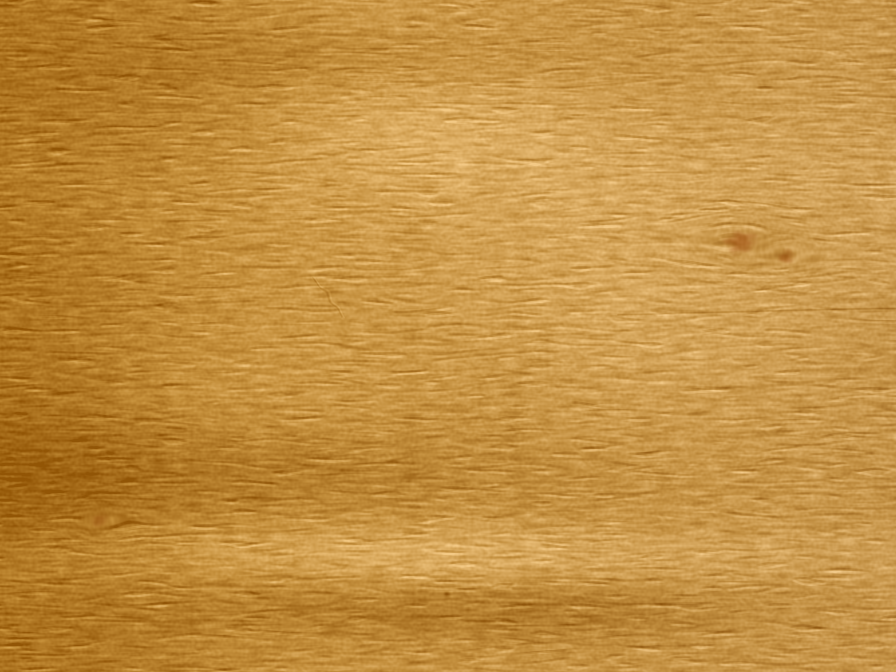
Write a WebGL 1 fragment shader that draws this texture.

```glsl
precision highp float;
uniform vec2 u_resolution;

// Wood tones, dark to light
const vec3 SHADE = vec3(0.61, 0.385, 0.085);
const vec3 HONEY = vec3(0.765, 0.56, 0.24);
const vec3 CREAM = vec3(0.91, 0.735, 0.455);
const vec3 KNOT_BROWN = vec3(0.64, 0.36, 0.10);
const vec3 SIDE_TINT = vec3(-0.008, 0.0, 0.02);

// Grain: frequencies along and across the fibres, and strengths
const vec2 FIBRE_FREQ = vec2(17.0, 150.0);
const vec2 THREAD_FREQ = vec2(40.0, 190.0);
const vec2 LINE_FREQ = vec2(8.0, 78.0);
const vec2 PORE_FREQ = vec2(18.0, 115.0);
const vec2 SPECK_FREQ = vec2(170.0, 190.0);
const float FIBRE_GAIN = 0.25;
const float THREAD_GAIN = 0.34;
const float SPECK_GAIN = 0.20;
const float CLOUD_GAIN = 0.10;
const float LINE_DARK = 0.24;
const float LINE_GLINT = 0.16;
const float PORE_DARK = 0.26;
const float PORE_GLINT = 0.26;
const float RELIEF = 0.0036;
const float WAVINESS = 0.004;
const float LIGHT_CONTRAST = 1.35;
const float LIGHT_LEVEL = 0.47;

// Knots: centre and radius, in units of the canvas height
const vec3 BIG_KNOT = vec3(1.102, 0.640, 0.022);
const vec3 SIDE_KNOT = vec3(1.170, 0.618, 0.012);
const vec3 LEFT_KNOT = vec3(0.149, 0.226, 0.013);

vec2 hashGradient(vec2 cell) {
  vec3 h = fract(cell.xyx * vec3(0.1031, 0.1030, 0.0973));
  h += dot(h, h.yzx + 33.33);
  return 2.0 * fract((h.xx + h.yz) * h.zy) - 1.0;
}

float gradientNoise(vec2 p) {
  vec2 i = floor(p), f = fract(p);
  vec2 s = f * f * f * (f * (f * 6.0 - 15.0) + 10.0);
  float a = dot(hashGradient(i), f);
  float b = dot(hashGradient(i + vec2(1.0, 0.0)), f - vec2(1.0, 0.0));
  float c = dot(hashGradient(i + vec2(0.0, 1.0)), f - vec2(0.0, 1.0));
  float d = dot(hashGradient(i + 1.0), f - 1.0);
  return mix(mix(a, b, s.x), mix(c, d, s.x), s.y);
}

float blob(vec2 p, vec2 centre, vec2 size) {
  vec2 d = (p - centre) / size;
  return exp(-dot(d, d));
}

float stroke(vec2 p, vec2 a, vec2 b, float width) {
  vec2 ab = b - a;
  float along = clamp(dot(p - a, ab) / dot(ab, ab), 0.0, 1.0);
  float soft = 1.0 / u_resolution.y;
  return 1.0 - smoothstep(width - soft, width + soft, length(p - a - ab * along));
}

// Fibres spread apart around a knot
float knotBend(vec2 p, vec3 knot) {
  return -0.55 * (p.y - knot.y) * blob(p, knot.xy, knot.z * vec2(3.6, 2.2));
}

float knotMask(vec2 p, vec3 knot) {
  vec2 d = (p - knot.xy) / knot.z * vec2(0.9, 1.15);
  float ragged = 0.5 * gradientNoise(p * vec2(60.0, 110.0));
  return 1.0 - smoothstep(0.2, 1.2, length(d) + ragged);
}

// Broad uneven light over the sheet
float lighting(vec2 p) {
  float t = 0.31 + 0.26 * smoothstep(-0.05, 0.62, p.x);
  t += 0.13 * blob(p, vec2(0.70, 0.80), vec2(0.28, 0.14));
  t += 0.11 * blob(p, vec2(1.05, 0.62), vec2(0.45, 0.30));
  t += 0.07 * blob(p, vec2(0.40, 0.58), vec2(0.30, 0.22));
  t += 0.20 * blob(p, vec2(0.65, 0.175), vec2(0.60, 0.045));
  t -= 0.20 * blob(p, vec2(0.72, 0.090), vec2(0.42, 0.045));
  t -= 0.12 * blob(p, vec2(0.45, 0.300), vec2(0.55, 0.070));
  t -= 0.13 * blob(p, vec2(0.50, 0.910), vec2(0.35, 0.050));
  t -= 0.09 * blob(p, vec2(0.00, 0.330), vec2(0.22, 0.120));
  t -= 0.04 * blob(p, vec2(0.773, 0.45), vec2(0.012, 0.45));
  t -= 0.04 * blob(p, vec2(0.61, 0.25), vec2(0.010, 0.25));
  t += CLOUD_GAIN * gradientNoise(p * vec2(2.6, 6.0) + 7.0);
  return LIGHT_LEVEL + LIGHT_CONTRAST * (t - 0.5);
}

// Thin lines along the zero crossings of stretched noise, broken at random
float fibreLines(vec2 q) {
  float line = 1.0 - smoothstep(0.02, 0.17, abs(gradientNoise(q * LINE_FREQ + 19.0)));
  return line * smoothstep(-0.25, 0.30, gradientNoise(q * vec2(14.0, 60.0) + 71.0));
}

float pores(vec2 q) {
  return smoothstep(0.20, 0.42, gradientNoise(q * PORE_FREQ + 31.0));
}

float grain(vec2 q) {
  vec2 lit = q + vec2(0.0, RELIEF);
  float g = FIBRE_GAIN * gradientNoise(q * FIBRE_FREQ);
  g += THREAD_GAIN * gradientNoise(q * THREAD_FREQ + 53.0);
  g += SPECK_GAIN * gradientNoise(q * SPECK_FREQ + 91.0);
  g += LINE_GLINT * fibreLines(lit) - LINE_DARK * fibreLines(q);
  return g + PORE_GLINT * pores(lit) - PORE_DARK * pores(q);
}

void main() {
  vec2 p = gl_FragCoord.xy / u_resolution.y;
  vec2 q = p;
  q.y += WAVINESS * gradientNoise(p * vec2(4.0, 7.0));
  q.y += knotBend(p, BIG_KNOT) + knotBend(p, SIDE_KNOT) + knotBend(p, LEFT_KNOT);
  float tone = lighting(p) + grain(q);

  // Long crack, bright split, faint scratches and a fleck
  tone -= 0.30 * stroke(q, vec2(0.92, 0.533), vec2(1.36, 0.541), 0.0012);
  tone += 0.26 * stroke(q, vec2(1.25, 0.408), vec2(1.36, 0.414), 0.0016);
  vec2 s = p + 0.006 * gradientNoise(p * 45.0);
  tone -= 0.17 * stroke(s, vec2(0.467, 0.588), vec2(0.508, 0.528), 0.0012);
  tone += 0.15 * stroke(s, vec2(0.471, 0.588), vec2(0.512, 0.528), 0.0012);
  tone -= 0.60 * blob(p, vec2(0.665, 0.115), vec2(0.004));
  tone -= 0.12 * blob(p, vec2(1.13, 0.635), vec2(0.09, 0.035));

  tone = clamp(tone, -0.15, 1.15);
  vec3 colour = mix(SHADE, HONEY, min(tone * 2.0, 1.0));
  colour = mix(colour, CREAM, max(tone * 2.0 - 1.0, 0.0));
  colour += SIDE_TINT * (p.x * 1.5 - 1.0);

  // Knots
  float knots = max(knotMask(p, BIG_KNOT), 0.8 * knotMask(p, SIDE_KNOT));
  knots = max(knots, 0.6 * knotMask(p, LEFT_KNOT));
  colour = mix(colour, KNOT_BROWN + 0.15 * (tone - 0.5), 0.85 * knots);
  gl_FragColor = vec4(colour, 1.0);
}
```
